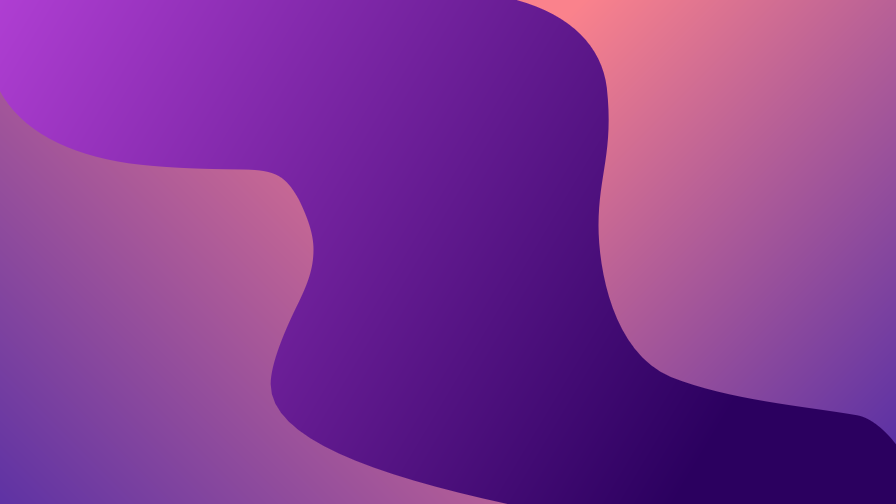
Give the GLSL for this background, as a Shadertoy shader.

```glsl
// A violet ribbon with wavy edges winding between two coral-to-indigo slopes.

// Lengths are in canvas heights, origin at the lower left.
const vec3 ORCHID   = vec3(0.686, 0.243, 0.824);
const vec3 MIDNIGHT = vec3(0.169, 0.000, 0.373);
const vec3 CORAL    = vec3(0.980, 0.510, 0.550);
const vec3 INDIGO   = vec3(0.370, 0.197, 0.643);

// Start and end of each linear gradient
const vec2 RIBBON_FROM = vec2(0.000, 1.000), RIBBON_TO = vec2(1.423, 0.146);
const vec2 LEFT_FROM   = vec2(0.000, 0.000), LEFT_TO   = vec2(0.910, 0.910);
const vec2 RIGHT_FROM  = vec2(1.157, 1.000), RIGHT_TO  = vec2(1.897, 0.260);

const int STEPS = 16;        // straight pieces per Bezier arc
const int LEFT_ARCS = 7;
const int RIGHT_ARCS = 5;

// Chained cubic control points; neighbouring arcs share an end point
const vec2 LEFT_EDGE[22] = vec2[22](
    vec2(0.000, 0.819), vec2(0.042, 0.741), vec2(0.134, 0.694),
    vec2(0.255, 0.676), vec2(0.336, 0.6655), vec2(0.417, 0.6645),
    vec2(0.481, 0.6637), vec2(0.549, 0.663), vec2(0.567, 0.650),
    vec2(0.593, 0.604), vec2(0.611, 0.567), vec2(0.622, 0.535),
    vec2(0.622, 0.505), vec2(0.622, 0.465), vec2(0.609, 0.435),
    vec2(0.593, 0.401), vec2(0.565, 0.345), vec2(0.537, 0.278),
    vec2(0.537, 0.238), vec2(0.537, 0.130), vec2(0.741, 0.058),
    vec2(1.007, 0.000));

const vec2 RIGHT_EDGE[16] = vec2[16](
    vec2(1.025, 1.000), vec2(1.134, 0.970), vec2(1.194, 0.907),
    vec2(1.204, 0.826), vec2(1.218, 0.699), vec2(1.1875, 0.653),
    vec2(1.1875, 0.553), vec2(1.1875, 0.468), vec2(1.215, 0.301),
    vec2(1.331, 0.252), vec2(1.447, 0.206), vec2(1.597, 0.194),
    vec2(1.701, 0.176), vec2(1.729, 0.171), vec2(1.759, 0.1435),
    vec2(1.778, 0.118));

vec2 bezier(vec2 a, vec2 b, vec2 c, vec2 d, float t) {
    float s = 1.0 - t;
    return s*s*s*a + 3.0*s*s*t*b + 3.0*s*t*t*c + t*t*t*d;
}

// Updates the nearest distance (x) and the side (y, +1 = right of the edge)
void addArc(vec2 p, vec2 a, vec2 b, vec2 c, vec2 d, inout vec2 nearest) {
    vec2 start = a;
    for (int i = 1; i <= STEPS; i++) {
        vec2 end = bezier(a, b, c, d, float(i) / float(STEPS));
        vec2 along = end - start, offset = p - start;
        float h = clamp(dot(offset, along) / dot(along, along), 0.0, 1.0);
        nearest.x = min(nearest.x, length(offset - h * along));
        if ((start.y > p.y) != (end.y > p.y)) {
            float crossing = start.x + along.x * offset.y / along.y;
            nearest.y = p.x > crossing ? 1.0 : -1.0;
        }
        start = end;
    }
}

// Signed distances, positive to the right; past its ends an edge counts as
// lying outside the ribbon.
float leftEdge(vec2 p) {
    vec2 nearest = vec2(10.0, 1.0);
    for (int i = 0; i < LEFT_ARCS; i++) {
        int k = 3 * i;
        addArc(p, LEFT_EDGE[k], LEFT_EDGE[k + 1], LEFT_EDGE[k + 2], LEFT_EDGE[k + 3], nearest);
    }
    return nearest.x * nearest.y;
}

float rightEdge(vec2 p) {
    vec2 nearest = vec2(10.0, -1.0);
    for (int i = 0; i < RIGHT_ARCS; i++) {
        int k = 3 * i;
        addArc(p, RIGHT_EDGE[k], RIGHT_EDGE[k + 1], RIGHT_EDGE[k + 2], RIGHT_EDGE[k + 3], nearest);
    }
    return nearest.x * nearest.y;
}

// Position along a linear gradient, 0 at its start and 1 at its end
float ramp(vec2 p, vec2 from, vec2 to) {
    vec2 axis = to - from;
    return clamp(dot(p - from, axis) / dot(axis, axis), 0.0, 1.0);
}

void mainImage(out vec4 fragColor, in vec2 fragCoord) {
    vec2 p = fragCoord / iResolution.y;
    float pixel = 1.0 / iResolution.y;

    // The three gradients
    vec3 ribbon = mix(ORCHID, MIDNIGHT, ramp(p, RIBBON_FROM, RIBBON_TO));
    vec3 leftSlope = mix(INDIGO, CORAL, ramp(p, LEFT_FROM, LEFT_TO));
    vec3 rightSlope = mix(CORAL, INDIGO, ramp(p, RIGHT_FROM, RIGHT_TO));

    // Slopes laid over the ribbon with smooth borders
    float onLeft = clamp(0.5 - leftEdge(p) / pixel, 0.0, 1.0);
    float onRight = clamp(0.5 + rightEdge(p) / pixel, 0.0, 1.0);
    vec3 color = mix(ribbon, leftSlope, onLeft);
    color = mix(color, rightSlope, onRight);

    fragColor = vec4(color, 1.0);
}
```
